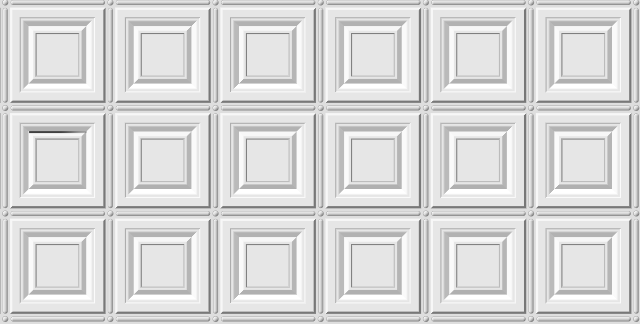
This pattern is drawn by a WebGL 2 fragment shader. Its source:

```glsl
#version 300 es
precision highp float;

uniform vec2 u_resolution;
out vec4 fragColor;

// Layout, in design units spanning the canvas
const vec2 CANVAS = vec2(768.0, 390.0);
const vec2 PITCH = vec2(126.2, 127.0);
const vec2 FIRST_BEAD = vec2(6.3, 6.0);
const float BEAD_RADIUS = 3.6;
const float ROD_RADIUS = 3.0;
const float ROD_START = 9.5;

// Half sizes of the nested squares
const float PANEL = 57.3;
const float PANEL_EDGE = 2.7;
const float FRAME = 45.2;
const float COVE = 41.5;
const float STEP = 34.5;
const float STEP_INNER = 29.0;
const float CENTRE = 26.2;
const float LINE = 1.2;
const vec2 MOULDING_SHIFT = vec2(-0.5, 0.5);

// Tones
const float FACE = 0.90;
const float GROUND = 0.87;
const float ROD_TONE = 0.84;
const float RIM_TONE = 0.52;
const float FLAW_TONE = 0.25;
const vec2 FLAW_CELL = vec2(0.0, 1.0);
const vec2 LIGHT = vec2(-0.7071, 0.7071);

// Tones of the sides: left, top, right, bottom
const vec4 EDGE_TONES = vec4(0.97, 0.97, 0.47, 0.47);
const vec4 FRAME_TONES = vec4(0.66, 0.66, 0.99, 0.99);
const vec4 COVE_TONES = vec4(0.73, 0.70, 0.98, 1.0);
const vec4 STEP_TONES = vec4(0.98, 0.97, 0.71, 0.69);
const vec4 CENTRE_TONES = vec4(0.47, 0.47, 0.72, 0.72);

float pixel;

// Antialiased coverage of the region where d is negative
float cover(float d) {
    return clamp(0.5 - d / pixel, 0.0, 1.0);
}

// Picks the tone of the nearest side, with a smooth mitre
float sideTone(vec2 c, vec4 tones) {
    float upright = cover(abs(c.y) - abs(c.x));
    float level = c.y > 0.0 ? tones.y : tones.w;
    return mix(level, c.x < 0.0 ? tones.x : tones.z, upright);
}

// Paints a square ring between two half sizes
float paintRing(float tone, float reach, float outer, float inner, float ringTone) {
    return mix(tone, ringTone, cover(reach - outer) * cover(inner - reach));
}

// Paints a rounded bar or bead, given the offset from its spine
float paintRound(float tone, vec2 offset, float radius) {
    float r = length(offset);
    float lit = dot(offset, LIGHT) / radius;
    float body = ROD_TONE + (lit > 0.0 ? 0.18 : 0.42) * lit;
    float rim = smoothstep(0.65, 1.0, r / radius);
    body = mix(body, RIM_TONE, 0.7 * rim);
    return mix(tone, body, cover(r - radius));
}

// Rods and beads along the joints
float paintJoints(float tone, vec2 q) {
    vec2 spine = sign(q) * max(abs(q), ROD_START);
    tone = paintRound(tone, q - vec2(spine.x, 0.0), ROD_RADIUS);
    tone = paintRound(tone, q - vec2(0.0, spine.y), ROD_RADIUS);
    return paintRound(tone, q, BEAD_RADIUS);
}

// Sunken cove and raised step, lit from the upper left
float paintMoulding(float tone, vec2 c) {
    float reach = max(abs(c.x), abs(c.y));
    tone = paintRing(tone, reach, FRAME, FRAME - LINE, sideTone(c, FRAME_TONES));
    float slope = smoothstep(COVE, mix(COVE, STEP, 0.3), reach);
    float cove = mix(FACE, sideTone(c, COVE_TONES), 0.5 + 0.5 * slope);
    tone = paintRing(tone, reach, COVE, STEP, cove);
    tone = paintRing(tone, reach, STEP, STEP_INNER, sideTone(c, STEP_TONES));
    return paintRing(tone, reach, CENTRE, CENTRE - LINE, sideTone(c, CENTRE_TONES));
}

// Raised panel carrying the moulding
float paintPanel(float tone, vec2 c) {
    float reach = max(abs(c.x), abs(c.y));
    tone = mix(tone, FACE, cover(reach - PANEL));
    tone = paintRing(tone, reach, PANEL, PANEL - PANEL_EDGE, sideTone(c, EDGE_TONES));
    return paintMoulding(tone, c - MOULDING_SHIFT);
}

// Dark crease on the upper step of one panel
float paintFlaw(float tone, vec2 c, vec2 cell) {
    float here = 1.0 - step(0.5, distance(cell, FLAW_CELL));
    float crease = cover(abs(c.y - STEP) - LINE) * cover(abs(c.x) - STEP);
    float fade = 1.0 - 0.6 * smoothstep(0.0, STEP, c.x);
    return mix(tone, FLAW_TONE, here * crease * fade);
}

void main() {
    pixel = CANVAS.y / u_resolution.y;
    vec2 p = gl_FragCoord.xy / u_resolution * CANVAS;
    vec2 grid = (p - FIRST_BEAD) / PITCH;
    vec2 fromPanel = (fract(grid) - 0.5) * PITCH;
    vec2 fromBead = (fract(grid + 0.5) - 0.5) * PITCH;

    float tone = paintPanel(GROUND, fromPanel);
    tone = paintJoints(tone, fromBead);
    tone = paintFlaw(tone, fromPanel, floor(grid));
    fragColor = vec4(vec3(tone), 1.0);
}
```
